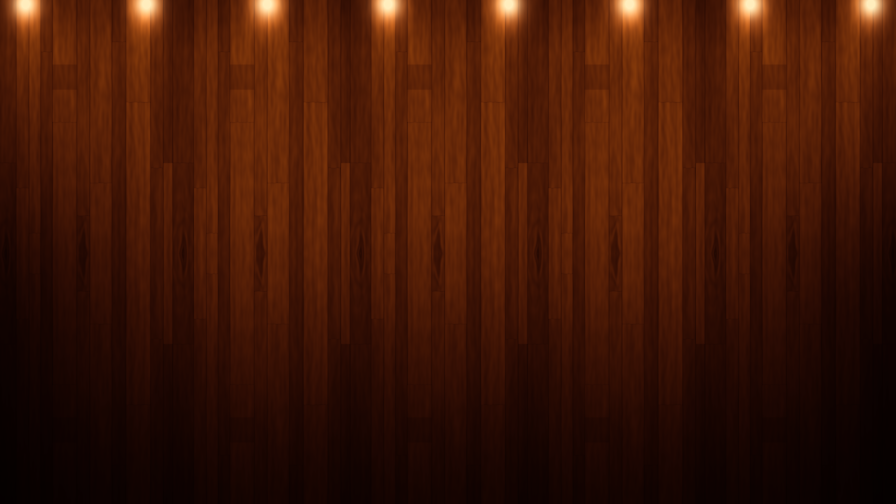
A Shadertoy shader for this texture:

```glsl
// Dark wooden plank wall with mirrored grain, lit by a row of small lamps along the top.
// Lengths are in canvas heights.

const vec3  WOOD        = vec3(0.41, 0.160, 0.031);
const vec3  WOOD_GAMMA  = vec3(1.0, 1.45, 1.2);   // shadows turn redder
const float TILE_WIDTH  = 0.352;
const float TILE_START  = 0.324;
const float MIRROR_Y    = 0.497;
const float SEAM        = 0.0008;
const float SEAM_DEPTH  = 0.20;
const float JOINT_DEPTH = 0.07;
const float MEAN_TONE   = 0.88;
const float TONE_SPREAD = 0.72;
const float LAMP_FIRST  = 0.051;
const float LAMP_STEP   = 0.2396;
const float LAMP_Y      = 0.992;
const vec3  HALO_COLOR  = vec3(0.72, 0.43, 0.19);
const vec3  CORE_COLOR  = vec3(1.0, 0.93, 0.74);

// Planks of one tile: left edge, tone near the mirror line, tone beyond the joint, joint distance
const int PLANKS = 11;
const float EDGE[12] = float[12](0.0, 0.053, 0.171, 0.243, 0.309, 0.375,
                                 0.513, 0.586, 0.711, 0.789, 0.928, 1.0);
const float INNER[11] = float[11](0.86, 0.60, 0.90, 0.96, 0.70, 1.00, 0.76, 1.02, 0.70, 1.03, 0.74);
const float OUTER[11] = float[11](0.56, 0.60, 0.84, 0.92, 0.72, 0.98, 0.90, 0.98, 0.72, 1.00, 0.72);
const float JOINT[11] = float[11](0.18, 0.18, 0.13, 0.04, 0.40, 0.26, 0.075, 0.14, 0.42, 0.30, 0.17);

vec2 gradientAt(vec2 cell) {
    vec3 h = fract(cell.xyx * vec3(0.1031, 0.1030, 0.0973));
    h += dot(h, h.yzx + 33.33);
    float angle = 6.2832 * fract((h.x + h.y) * h.z);
    return vec2(cos(angle), sin(angle));
}

float gradientNoise(vec2 p) {
    vec2 i = floor(p), f = p - i;
    vec2 u = f * f * f * (f * (f * 6.0 - 15.0) + 10.0);
    vec2 e = vec2(1.0, 0.0);
    float low  = mix(dot(gradientAt(i), f), dot(gradientAt(i + e.xy), f - e.xy), u.x);
    float high = mix(dot(gradientAt(i + e.yx), f - e.yx), dot(gradientAt(i + e.xx), f - e.xx), u.x);
    return mix(low, high, u.y);
}

float lineMask(float dist, float px) {
    return 1.0 - smoothstep(SEAM - px * 0.5, SEAM + px, abs(dist));
}

// Tone of the planks, with seams, joints and grain
float woodTone(vec2 p, float px) {
    float x = fract((p.x - TILE_START) / TILE_WIDTH) * TILE_WIDTH;
    float m = abs(p.y - MIRROR_Y);
    float tone = INNER[PLANKS - 1], seam = 0.0, joint = 0.0, seed = 0.0, knot = 0.0;

    for (int i = 0; i < PLANKS; i++) {
        float left = EDGE[i] * TILE_WIDTH, right = EDGE[i + 1] * TILE_WIDTH;
        float beyond = smoothstep(-px, px, m - JOINT[i]);
        float plank = mix(INNER[i], OUTER[i], beyond);
        if (i == 5) {   // short darker inset
            plank *= 1.0 - 0.2 * (1.0 - smoothstep(-px, px, abs(m - 0.35) - 0.025));
        }
        tone = mix(tone, plank, smoothstep(-px, px, x - left));
        seam = max(seam, max(lineMask(x - left, px), lineMask(x - right, px)));
        if (x >= left && x < right) {
            seed = float(i) * 7.31 + step(JOINT[i], m) * 3.7;
            joint = lineMask(m - JOINT[i], px);
            // Nested oval rings on the mirror line
            if (i == 1 || i == 6) {
                float eye = length(vec2((x - 0.5 * (left + right)) / 0.017, m / 0.060));
                eye += 0.5 * gradientNoise(vec2(x * 90.0, m * 25.0));
                knot = (0.12 * sin(eye * 11.0) - 0.30 * exp(-eye * eye * 6.0)) * exp(-eye * eye * 0.6);
            }
        }
    }

    tone = mix(MEAN_TONE, tone, TONE_SPREAD);
    vec2 g = vec2(x, m) + vec2(seed, seed * 1.7);
    float bend = gradientNoise(g * vec2(20.0, 4.0));
    float figure = sin(x * 260.0 + bend * 9.0 + seed * 5.0);
    float fibre = gradientNoise(g * vec2(120.0, 7.0));
    float pore = gradientNoise(g * vec2(170.0, 38.0));
    tone *= 1.0 + 0.03 * figure + 0.15 * fibre + 0.13 * pore + 0.10 * bend + knot;
    return tone * (1.0 - SEAM_DEPTH * seam) * (1.0 - JOINT_DEPTH * joint);
}

// Broad light: bright above, falling off to the floor and lower sides
float wallLight(vec2 p, float halfWidth) {
    float side = abs(p.x - halfWidth) / halfWidth;
    float rise = mix(0.17, 1.04, smoothstep(-0.10, 0.72, p.y));
    float sideShade = 0.70 * smoothstep(0.40, 1.08, side) * (1.0 - smoothstep(0.35, 0.98, p.y));
    float topShade = 0.22 * smoothstep(0.88, 1.02, p.y);
    return rise * (1.0 - sideShade) * (1.0 - topShade);
}

void mainImage(out vec4 fragColor, in vec2 fragCoord) {
    vec2 p = fragCoord / iResolution.y;
    float px = 1.0 / iResolution.y;
    float halfWidth = 0.5 * iResolution.x / iResolution.y;
    float tone = woodTone(p, px);

    // Nearest lamp and its downward pool of light
    float lampX = LAMP_FIRST + LAMP_STEP * round((p.x - LAMP_FIRST) / LAMP_STEP);
    vec2 d = p - vec2(lampX, LAMP_Y);
    float drop = max(-d.y, 0.0);
    float width = 0.040 + 0.22 * drop;
    float pool = exp(-d.x * d.x / (width * width)) * exp(-drop * 10.0);
    vec2 haloPos = d / vec2(0.032, 0.045);
    vec2 corePos = d / vec2(0.020, 0.023);
    float halo = exp(-dot(haloPos, haloPos));
    float core = exp(-dot(corePos, corePos));

    float light = wallLight(p, halfWidth) + 0.50 * pool;
    vec3 color = WOOD * pow(vec3(max(tone * light, 0.0)), WOOD_GAMMA);
    color += HALO_COLOR * halo * (0.55 + 0.35 * tone);
    color = mix(color, CORE_COLOR, clamp(core * 1.15, 0.0, 1.0));
    fragColor = vec4(clamp(color, 0.0, 1.0), 1.0);
}
```
